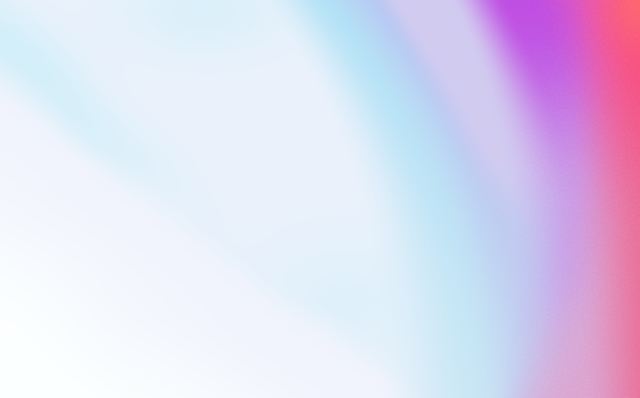
Reproduce this background procedurally as a Shadertoy shader.

```glsl
vec2 gradientAt(vec2 cell) {
    float a = 6.2832 * fract(sin(dot(cell, vec2(127.1, 311.7))) * 4375.5);
    return vec2(cos(a), sin(a));
}

float gradientNoise(vec2 p) {
    vec2 i = floor(p), f = p - i;
    vec2 u = f * f * f * (f * (f * 6.0 - 15.0) + 10.0);
    vec2 o = vec2(0.0, 1.0);
    float low = mix(dot(gradientAt(i), f), dot(gradientAt(i + o.yx), f - o.yx), u.x);
    float high = mix(dot(gradientAt(i + o), f - o), dot(gradientAt(i + 1.0), f - 1.0), u.x);
    return mix(low, high, u.y);
}

float glow(vec2 p, vec2 center, vec2 radius) {
    vec2 d = (p - center) / radius;
    return exp(-dot(d, d));
}

// Height of a parabola that starts at a and bends with t
float bend(float t, float a, float slope, float curve) {
    return a + t * (slope + t * curve);
}

void mainImage(out vec4 fragColor, in vec2 fragCoord) {
    vec2 uv = fragCoord / iResolution.xy;
    float x = uv.x;
    float t = 1.0 - uv.y; // distance down from the top
    vec2 p = vec2(x, t);
    float wisp = gradientNoise(vec2(x * 5.0 - t * 2.5, t * 4.0 + x));

    // Pale sheet with soft cyan veils
    vec3 color = vec3(0.92, 0.947, 0.985);
    vec3 veil = vec3(0.81, 0.935, 0.975);
    float diagonal = t - 0.10 - 1.35 * x + 0.06 * wisp;
    float streak = exp(-diagonal * diagonal / 0.014) * (1.0 - smoothstep(0.0, 0.42, x));
    color = mix(color, veil, 0.85 * streak);
    color = mix(color, veil, 0.55 * glow(p, vec2(0.32, 0.03), vec2(0.13, 0.11)));
    color = mix(color, veil, 0.4 * glow(p, vec2(0.54, 0.76), vec2(0.14, 0.17)));

    // White corner behind a lavender-tinted rim
    float corner = t - 0.21 - 1.25 * x + 0.06 * wisp;
    color = mix(color, vec3(0.945, 0.955, 0.99), smoothstep(-0.07, 0.07, corner));
    color = mix(color, vec3(0.99, 1.0, 1.0), smoothstep(0.05, 0.7, corner));

    // Cyan ridge turning to periwinkle
    float ridge = x - bend(t, 0.505, 0.47, -0.235);
    vec3 cyan = mix(vec3(0.70, 0.885, 0.965), vec3(0.79, 0.905, 0.96), t);
    vec3 periwinkle = mix(vec3(0.72, 0.78, 0.95), vec3(0.77, 0.81, 0.94), t);
    vec3 cool = mix(cyan, periwinkle, smoothstep(-0.01, 0.10, ridge));
    color = mix(color, cool, smoothstep(-0.10 - 0.06 * t, 0.01, ridge));

    // Lavender fold with a crisp left edge
    float fold = x - bend(t, 0.595, 0.37, -0.08);
    float foldMask = smoothstep(-0.015, 0.03 + 0.05 * t, fold);
    foldMask *= 1.0 - smoothstep(0.38, 0.66, t);
    color = mix(color, vec3(0.82, 0.795, 0.94), foldMask);

    // Violet band, fading downward
    float violetEdge = x - bend(t, 0.742, 0.34, -0.24);
    vec3 violet = mix(vec3(0.75, 0.31, 0.89), vec3(0.79, 0.62, 0.91), smoothstep(0.0, 0.52, t));
    violet = mix(violet, vec3(0.81, 0.73, 0.89), smoothstep(0.65, 1.0, t));
    color = mix(color, violet, smoothstep(-0.04 - 0.04 * t, 0.05, violetEdge));

    // Pink side, warming to red at the border
    float pinkEdge = x - bend(t, 0.89, 0.20, -0.245);
    vec3 pink = mix(vec3(0.91, 0.36, 0.72), vec3(0.86, 0.65, 0.82), smoothstep(0.0, 0.75, t));
    color = mix(color, pink, smoothstep(-0.065, 0.06, pinkEdge));
    vec3 red = mix(vec3(0.97, 0.31, 0.50), vec3(0.92, 0.43, 0.59), smoothstep(0.1, 0.6, t));
    color = mix(color, red, smoothstep(0.905, 1.03, x + 0.02 * (1.0 - t)));
    color = mix(color, vec3(1.0, 0.42, 0.44), 0.8 * glow(p, vec2(1.0, 0.0), vec2(0.05, 0.12)));

    // Fine grain on the saturated side
    float grain = gradientNoise(uv * vec2(260.0, 160.0));
    color += 0.016 * grain * smoothstep(0.72, 0.88, x);
    fragColor = vec4(clamp(color, 0.0, 1.0), 1.0);
}
```
